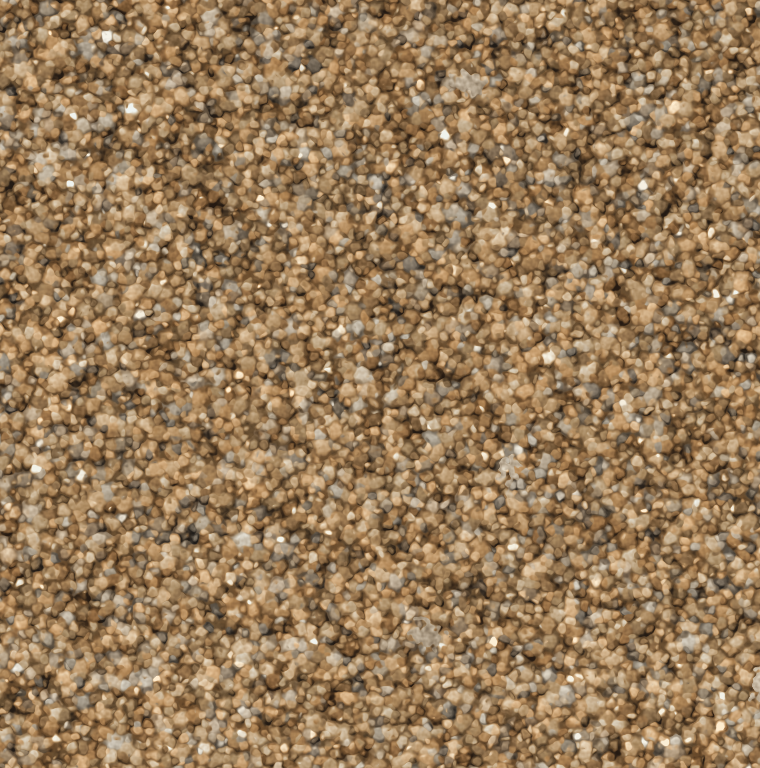
A WebGL 2 fragment shader for this texture:

```glsl
#version 300 es
precision highp float;

uniform vec2 u_resolution;
out vec4 fragColor;

#define COARSE_GRAINS 52.0   // cells per canvas height
#define FINE_GRAINS 84.0
#define PEBBLE_CELLS 8.0
#define PEBBLE_SHARE 0.13
#define EDGE_SHARPNESS 15.0
#define BASE_TONE 0.61
#define TONE_SPREAD 0.92
#define RELIEF 0.34
#define CREVICE_DEPTH 0.62
#define GREY_SHARE 0.20
#define LIGHT_DIR vec2(-0.45, 0.89)

vec3 hash3(vec2 p) {
    vec3 q = fract(p.xyx * vec3(0.1031, 0.1030, 0.0973));
    q += dot(q, q.yxz + 33.33);
    return fract((q.xxy + q.yxx) * q.zyx);
}

float gradientNoise(vec2 p) {
    vec2 cell = floor(p), f = p - cell;
    vec2 s = f * f * f * (f * (f * 6.0 - 15.0) + 10.0);
    vec4 corner;
    for (int i = 0; i < 4; i++) {
        vec2 o = vec2(i & 1, i >> 1);
        float a = 6.2832 * hash3(cell + o + 71.0).x;
        corner[i] = dot(vec2(cos(a), sin(a)), f - o);
    }
    return 1.4 * mix(mix(corner.x, corner.y, s.x), mix(corner.z, corner.w, s.x), s.y);
}

// Offset from a stone's centre, turned and squeezed into an ellipse
vec2 ellipseSpace(vec2 d, float turn, float squeeze) {
    float a = 6.2832 * turn;
    return mat2(cos(a), -sin(a), sin(a), cos(a)) * d * vec2(1.0, 1.0 + squeeze);
}

// Soft pile of grains: weighted sums of tone, greyness, rust and weight
vec4 grainLayer(vec2 p, float seed, float lift) {
    vec2 cell = floor(p);
    vec4 sum = vec4(0.0);
    for (int y = -1; y <= 1; y++)
    for (int x = -1; x <= 1; x++) {
        vec2 id = cell + vec2(x, y);
        vec3 place = hash3(id + seed);
        vec3 look = hash3(id + seed + 137.0);
        vec3 kind = hash3(id + seed + 291.0);
        vec2 d = p - id - 0.5 - 0.9 * (place.xy - 0.5);
        float size = mix(0.48, 0.86, place.z);
        float height = size + lift - length(ellipseSpace(d, look.x, 0.6 * look.y));
        float tone = TONE_SPREAD * (look.z - 0.5) + RELIEF * dot(d, LIGHT_DIR);
        tone += 0.6 * step(0.965, kind.x) * smoothstep(0.1, 0.5, height);
        float grey = step(1.0 - GREY_SHARE, kind.y) * (0.45 + 0.55 * kind.x);
        sum += vec4(tone, grey, kind.z - 0.5, 1.0) * exp(EDGE_SHARPNESS * height);
    }
    return sum;
}

// Shadow brown through ochre and tan to pale glint
vec3 sandRamp(float t) {
    vec3 c = mix(vec3(0.14, 0.10, 0.07), vec3(0.42, 0.31, 0.19), smoothstep(-0.65, 0.0, t));
    c = mix(c, vec3(0.55, 0.42, 0.28), clamp(t * 4.0, 0.0, 1.0));
    c = mix(c, vec3(0.66, 0.52, 0.35), clamp(t * 4.0 - 1.0, 0.0, 1.0));
    c = mix(c, vec3(0.75, 0.62, 0.46), clamp(t * 4.0 - 2.0, 0.0, 1.0));
    c = mix(c, vec3(0.83, 0.72, 0.58), clamp(t * 4.0 - 3.0, 0.0, 1.0));
    return mix(c, vec3(0.97, 0.94, 0.87), clamp((t - 1.0) * 2.0, 0.0, 1.0));
}

// Sparse larger pale stones: x = coverage, y = tone
vec2 pebbles(vec2 p) {
    vec2 cell = floor(p), result = vec2(0.0);
    for (int y = -1; y <= 1; y++)
    for (int x = -1; x <= 1; x++) {
        vec2 id = cell + vec2(x, y);
        vec3 place = hash3(id + 413.0), look = hash3(id + 577.0);
        vec2 d = p - id - place.xy;
        float radius = mix(0.09, 0.19, look.z);
        float rim = radius - length(ellipseSpace(d, look.x, 0.3 + 0.7 * look.y));
        float cover = step(place.z, PEBBLE_SHARE) * smoothstep(-0.015, 0.03, rim);
        if (cover > result.x) result = vec2(cover, 0.72 + 0.35 * look.y + dot(d, LIGHT_DIR));
    }
    return result;
}

void main() {
    vec2 uv = gl_FragCoord.xy / u_resolution.y;

    // Ragged outlines and uneven clumping
    vec2 warp = vec2(gradientNoise(uv * 105.0), gradientNoise(uv * 105.0 + 40.0));
    vec2 p = uv + 0.0026 * warp;
    float clump = gradientNoise(uv * 24.0 + 9.0);
    float drift = gradientNoise(uv * 5.0 + 3.0);

    vec4 sum = grainLayer(p * COARSE_GRAINS, 11.0, -0.03)
             + grainLayer(p * FINE_GRAINS + 0.37, 823.0, 0.0);
    vec3 grain = sum.xyz / sum.w;
    float height = log(sum.w) / EDGE_SHARPNESS;

    // Grain tone, mottling and shaded gaps
    float mottle = gradientNoise(uv * 150.0 + 17.0) + 0.6 * gradientNoise(uv * 235.0);
    float gap = 1.0 - smoothstep(0.08, 0.43, height + 0.1 * clump);
    float tone = BASE_TONE + grain.x + 0.17 * mottle + 0.1 * clump + 0.06 * drift;
    tone -= CREVICE_DEPTH * gap + 0.07 * (uv.y - 0.5);

    // Pale stones keep some of the mottling
    vec2 stone = pebbles(uv * PEBBLE_CELLS + 0.12 * warp);
    tone = mix(tone, stone.y + 0.3 * mottle, 0.8 * stone.x);
    float grey = mix(grain.y, 0.75, stone.x);

    // Rusty and olive tints, then cool grey minerals
    vec3 color = sandRamp(tone);
    color *= 1.0 + grain.z * vec3(0.07, -0.03, -0.16) * (1.0 - stone.x);
    float luma = dot(color, vec3(0.3, 0.59, 0.11));
    color = mix(color, luma * vec3(1.02, 1.0, 0.95), 0.75 * grey);
    fragColor = vec4(clamp(color, 0.0, 1.0), 1.0);
}
```
